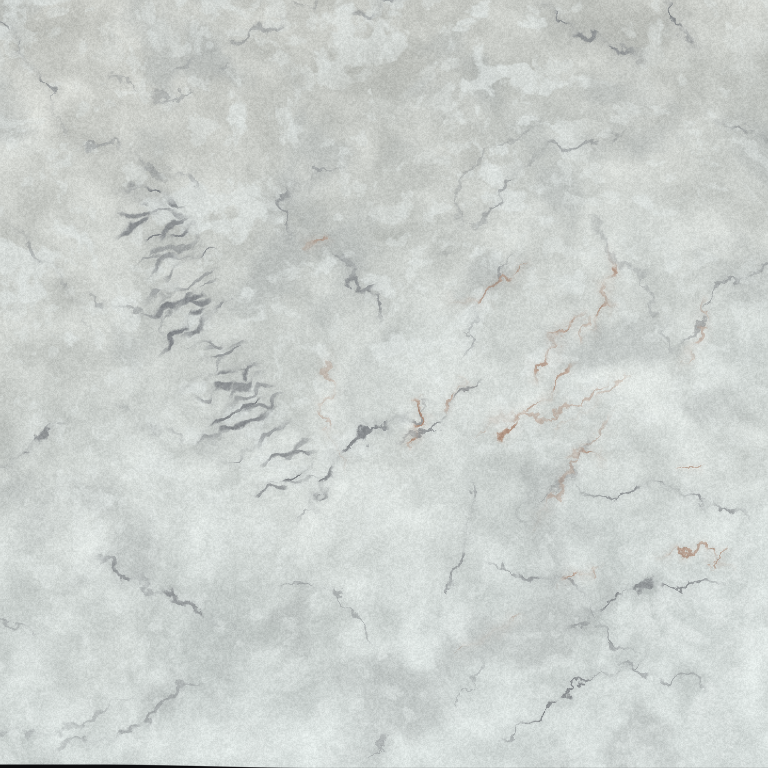
Give the GLSL for this texture, as a WebGL 2 fragment shader.

```glsl
#version 300 es
precision highp float;
// Pale marble slab, warm above and cool below, with slanted grey strokes, rust veins and a dark lower edge.

uniform vec2 u_resolution;
out vec4 fragColor;

const vec3 WARM_STONE = vec3(0.783, 0.790, 0.768);
const vec3 COOL_STONE = vec3(0.838, 0.866, 0.858);
const vec3 PALE = vec3(0.872, 0.895, 0.888);
const vec3 SMUDGE = vec3(0.690, 0.710, 0.705);
const vec3 GREY_VEIN = vec3(0.530, 0.545, 0.555);
const vec3 RUST_VEIN = vec3(0.650, 0.510, 0.430);
const vec3 EDGE_GAP = vec3(0.050, 0.050, 0.060);
const float CLOUD_CONTRAST = 0.13;
const float MOTTLE_CONTRAST = 0.15;
const float GRAIN_CONTRAST = 0.115;
const float JAG_REACH = 0.030;
const float STROKE_ANGLE = 0.48;
const float GAP_HEIGHT = 0.0045;
const float GAP_END = 0.42;
const vec2 BAND_TOP = vec2(0.18, 0.76);
const vec2 BAND_BOTTOM = vec2(0.35, 0.36);
const int STROKE_COUNT = 40;
const int GREY_COLUMNS = 6;
const int GREY_COUNT = 36;
const int RUST_COUNT = 20;

float hash(ivec2 cell) {
  uvec2 v = uvec2(cell) * uvec2(1597334677u, 3812015801u);
  uint n = (v.x ^ v.y) * 1597334677u;
  n = (n ^ (n >> 15)) * 2246822519u;
  n ^= n >> 13;
  return float(n >> 8) / 16777216.0;
}

float noise(vec2 p) {
  ivec2 i = ivec2(floor(p));
  vec2 f = fract(p);
  f = f * f * (3.0 - 2.0 * f);
  float low = mix(hash(i), hash(i + ivec2(1, 0)), f.x);
  float high = mix(hash(i + ivec2(0, 1)), hash(i + ivec2(1, 1)), f.x);
  return mix(low, high, f.y);
}

float fbm(vec2 p) {
  float sum = 0.0, weight = 0.5;
  for (int i = 0; i < 5; i++) {
    sum += weight * noise(p);
    p = mat2(1.6, 1.2, -1.2, 1.6) * p + 17.3;
    weight *= 0.5;
  }
  return sum / 0.96875;
}

// Four random values for one scattered part
vec4 randoms(int index, int set) {
  return vec4(hash(ivec2(index, set)), hash(ivec2(index, set + 1)),
              hash(ivec2(index, set + 2)), hash(ivec2(index, set + 3)));
}

// Coverage of a wandering, broken line with a faint halo
float vein(vec2 p, vec2 middle, float angle, float halfLength, float width, float seed) {
  vec2 q = p - middle;
  q = vec2(dot(q, vec2(cos(angle), sin(angle))), dot(q, vec2(-sin(angle), cos(angle))));
  if (abs(q.x) > halfLength || abs(q.y) > 0.08) return 0.0;
  float bend = (noise(vec2(q.x * 10.0, seed)) - 0.5) * min(0.07, halfLength * 0.7)
             + (noise(vec2(q.x * 60.0, seed + 7.0)) - 0.5) * 0.013;
  float d = abs(q.y - bend);
  float taper = 1.0 - smoothstep(0.5, 1.0, abs(q.x) / halfLength);
  float thickness = width * (0.4 + 1.3 * noise(vec2(q.x * 80.0, seed + 21.0)));
  float broken = smoothstep(0.3, 0.6, noise(p * 55.0 + seed));
  float line = 1.0 - smoothstep(0.3 * thickness, thickness, d);
  float halo = exp(-d * d / (width * width * 9.0));
  return taper * (line * (0.12 + 0.88 * broken) + 0.15 * halo);
}

void main() {
  vec2 p = gl_FragCoord.xy / min(u_resolution.x, u_resolution.y);

  // Ground shading from warm top left to cool bottom, with clouds
  vec2 warp = vec2(fbm(p * 7.0 + 3.1), fbm(p * 7.0 + 41.7)) - 0.5;
  vec2 w = p + 0.07 * warp;
  float coolness = smoothstep(-0.1, 1.1, 1.0 - 0.9 * p.y + 0.22 * (p.x - 0.3) + 0.3 * warp.x);
  vec3 color = mix(WARM_STONE, COOL_STONE, coolness);
  color += (fbm(w * 6.0 + 9.0) - 0.5) * CLOUD_CONTRAST + (fbm(w * 26.0 + 60.0) - 0.5) * MOTTLE_CONTRAST;

  // Soft smudges and crisper pale blotches
  color = mix(color, SMUDGE, 0.5 * smoothstep(0.54, 0.76, fbm(w * 11.0 + 80.0)));
  float patches = smoothstep(0.3, 0.7, noise(w * 6.0 + 25.0));
  float blotch = smoothstep(0.59, 0.70, fbm(w * vec2(24.0, 29.0) + 110.0));
  float fleck = smoothstep(0.61, 0.71, fbm(w * 50.0 + 150.0));
  color = mix(color, PALE, 0.65 * blotch * (0.25 + 0.75 * patches));
  color = mix(color, PALE, 0.4 * fleck);

  // Jagged displacement shared by all veins
  vec2 jag = vec2(fbm(p * 60.0 + 200.0), fbm(p * 60.0 + 260.0)) - 0.5;
  vec2 jagged = p + jag * JAG_REACH;

  // Band of slanted strokes that crosses the left side
  float grey = 0.0;
  for (int i = 0; i < STROKE_COUNT; i++) {
    vec4 r = randoms(i, 10), s = randoms(i, 20);
    float along = (float(i) + r.x) / float(STROKE_COUNT);
    vec2 middle = mix(BAND_TOP, BAND_BOTTOM, along);
    middle.x += (r.y - 0.5) * mix(0.03, 0.10, along);
    float angle = STROKE_ANGLE + (r.z - 0.5) * 0.6 - 0.9 * (1.0 - smoothstep(0.0, 0.2, along));
    vec2 place = mix(p, jagged, 0.5);
    float line = vein(place, middle, angle, mix(0.025, 0.065, r.w), mix(0.0025, 0.005, s.x), float(i) * 31.0);
    grey = max(grey, line * mix(0.45, 0.95, s.y));
  }

  // Scattered grey veins, most of them rising to the right
  for (int i = 0; i < GREY_COUNT; i++) {
    vec4 r = randoms(i, 30), s = randoms(i, 40);
    vec2 cell = vec2(i % GREY_COLUMNS, i / GREY_COLUMNS);
    vec2 middle = (cell + r.xy) / vec2(GREY_COLUMNS, GREY_COUNT / GREY_COLUMNS);
    float angle = s.x < 0.65 ? mix(0.2, 1.2, r.z) : mix(-1.2, -0.2, r.z);
    float line = vein(jagged, middle, angle, mix(0.05, 0.15, r.w), mix(0.0025, 0.005, s.y), float(i) * 37.0);
    grey = max(grey, line * mix(0.25, 0.85, s.z));
  }
  color = mix(color, GREY_VEIN, grey);

  // Short rust veins, mostly right of the middle
  float rust = 0.0;
  for (int i = 0; i < RUST_COUNT; i++) {
    vec4 r = randoms(i, 50), s = randoms(i, 60);
    vec2 middle = vec2(mix(0.36, 0.95, r.x), mix(0.15, 0.8, 0.5 * (r.y + s.y)));
    float angle = mix(0.1, 1.7, r.z * r.z);
    float line = vein(jagged, middle, angle, mix(0.02, 0.11, r.w * r.w), 0.0032, float(i) * 43.0 + 500.0);
    rust = max(rust, line * mix(0.25, 0.8, s.x));
  }
  color = mix(color, RUST_VEIN, rust);

  // Fine surface grain, then the dark gap below the slab
  color += (0.6 * noise(p * 720.0) + 0.4 * noise(p * 330.0 + 70.0) - 0.5) * GRAIN_CONTRAST;
  float gapTop = GAP_HEIGHT * (1.0 - smoothstep(0.3 * GAP_END, GAP_END, p.x));
  color = mix(color, EDGE_GAP, 1.0 - smoothstep(gapTop - 0.001, gapTop + 0.001, p.y));
  fragColor = vec4(clamp(color, 0.0, 1.0), 1.0);
}
```
